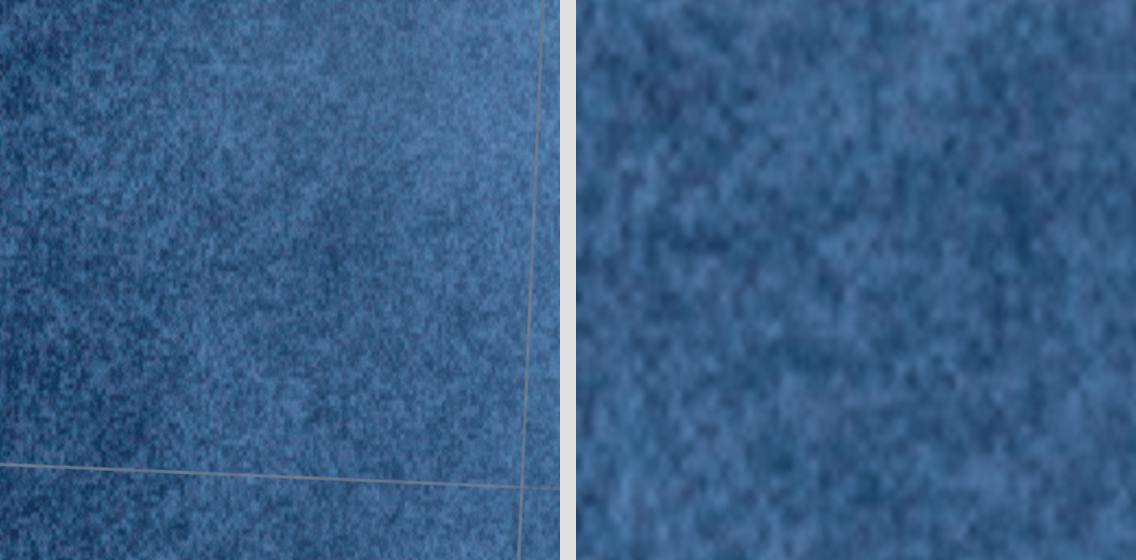
Left: the whole. Right: its middle third, enlarged.
This texture is drawn by a Shadertoy shader. Its source:

```glsl
const vec3 DEEP_BLUE = vec3(0.160, 0.300, 0.452);
const vec3 PALE_BLUE = vec3(0.305, 0.470, 0.645);
const vec3 HAZE_GREY = vec3(0.310, 0.430, 0.560);
const vec3 GROUT = vec3(0.430, 0.480, 0.550);
const vec2 CORNER = vec2(0.932, 0.130);      // where the joints cross
const float TILT = -0.0437;                  // rotation of the grid, radians
const float TILE_SIZE = 1.06;
const float JOINT_HALF_WIDTH = 0.0028;
const float JOINT_SOFTNESS = 0.0017;
const float TILE_VARIATION = 0.10;
const vec2 GRAIN_FREQ = vec2(135.0, 100.0);  // slightly taller than wide
const float GRAIN_AMOUNT = 1.30;
const float CLUMP_AMOUNT = 0.55;
const float CLOUD_AMOUNT = 0.60;

float hash(vec2 cell) {
    uvec2 q = uvec2(ivec2(cell) + 4096) * uvec2(1597u, 3643u);
    uint n = q.x ^ (q.y << 9);
    n = (n ^ (n >> 15)) * 73244475u;
    n = (n ^ (n >> 13)) * 12747631u;
    n ^= n >> 16;
    return float(n & 65535u) / 65535.0;
}

float noise(vec2 p) {
    vec2 i = floor(p);
    vec2 f = fract(p);
    f = f * f * (3.0 - 2.0 * f);
    return mix(mix(hash(i), hash(i + vec2(1, 0)), f.x),
               mix(hash(i + vec2(0, 1)), hash(i + vec2(1, 1)), f.x), f.y);
}

float fbm(vec2 p) {
    float sum = 0.0;
    float amp = 0.5;
    for (int i = 0; i < 4; i++) {
        sum += amp * noise(p);
        p = mat2(1.6, 1.2, -1.2, 1.6) * p + 17.3;
        amp *= 0.5;
    }
    return sum / 0.9375;
}

// Soft elliptical spot
float spot(vec2 uv, vec2 center, vec2 radius) {
    vec2 d = (uv - center) / radius;
    return exp(-dot(d, d));
}

// Broad light: paler to the upper right, a dim column right of centre
float sheen(vec2 uv) {
    return 0.09 + 0.50 * pow(uv.x, 1.3) + 0.42 * uv.x * uv.y
         + 0.12 * spot(uv, vec2(0.40, 0.85), vec2(0.25, 0.30))
         - 0.22 * spot(uv, vec2(0.60, 0.55), vec2(0.11, 0.38));
}

// Mottled glaze, stronger in contrast on the darker left
float mottle(vec2 uv) {
    float grain = 0.70 * noise(uv * GRAIN_FREQ)
                + 0.30 * noise(uv * GRAIN_FREQ * 1.9 + 31.0) - 0.5;
    float clump = noise(uv * vec2(52.0, 42.0) + 7.0) - 0.5;
    float cloud = fbm(uv * 5.0 + 3.0) - 0.5;
    float contrast = mix(1.15, 0.75, uv.x);
    return contrast * (GRAIN_AMOUNT * grain + CLUMP_AMOUNT * clump)
         + CLOUD_AMOUNT * cloud;
}

void mainImage(out vec4 fragColor, in vec2 fragCoord) {
    vec2 uv = fragCoord / iResolution.xy;
    float pixel = 1.0 / min(iResolution.x, iResolution.y);

    // Tilted tile grid
    float c = cos(TILT);
    float s = sin(TILT);
    vec2 grid = mat2(c, -s, s, c) * (uv - CORNER) / TILE_SIZE;
    vec2 tile = floor(grid);
    vec2 jointDist = abs(grid - round(grid)) * TILE_SIZE;

    // Glaze
    float tone = sheen(uv) + mottle(uv)
               + TILE_VARIATION * (hash(tile + 11.0) - 0.5);
    vec3 color = mix(DEEP_BLUE, PALE_BLUE, clamp(tone, -0.6, 1.6));
    float haze = spot(uv, vec2(0.62, 1.0), vec2(0.34, 0.42));
    color = mix(color, HAZE_GREY, 0.25 * haze);
    float hue = noise(uv * 75.0 + 53.0) - 0.5;
    color += vec3(-0.050, 0.020, 0.015) * hue * (1.0 - 0.5 * uv.x);

    // Grout, unevenly worn and fainter past the crossing
    float soft = max(JOINT_SOFTNESS, pixel);
    vec2 joint = 1.0 - smoothstep(JOINT_HALF_WIDTH - soft,
                                  JOINT_HALF_WIDTH + soft, jointDist);
    joint.y *= mix(1.0, 0.45, step(0.0, grid.x));
    float wear = 0.72 + 0.28 * noise(uv * 38.0 + 90.0);
    vec3 grout = GROUT + 0.06 * (noise(uv * 90.0 + 5.0) - 0.5);
    color = mix(color, grout, max(joint.x, joint.y) * wear);

    fragColor = vec4(color, 1.0);
}
```
